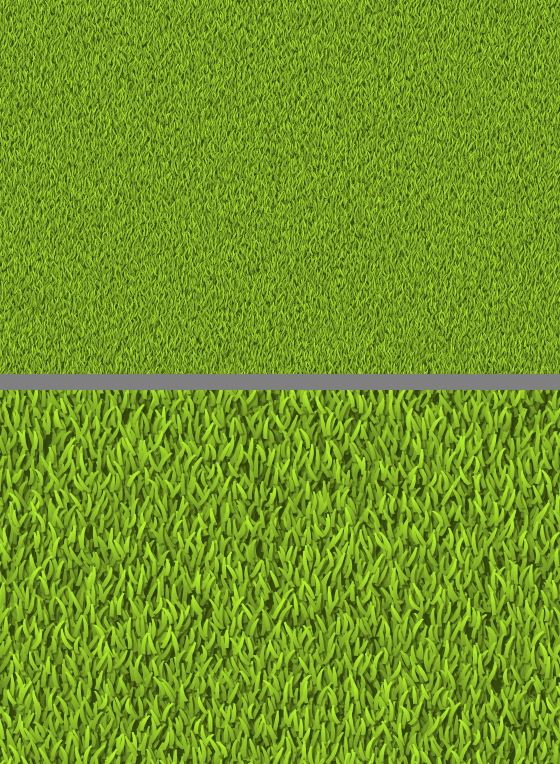
Top, the full canvas; bottom, a detail of the centre.
A WebGL 1 fragment shader for this texture:

```glsl
precision highp float;
uniform vec2 u_resolution;

#define LAYERS 6
#define CELL vec2(0.0100, 0.0160)
#define HALF_LENGTH 0.0105
#define HALF_WIDTH 0.0018
#define LEAN 0.62
#define BEND 0.0026
#define SHADOW 0.45
#define SHADOW_SHIFT vec2(0.0019, -0.0016)
#define ROOT_TONE 0.30
#define TOP_TONE 0.90

const vec3 SOIL_GREEN = vec3(0.17, 0.235, 0.035);
const vec3 OLIVE_GREEN = vec3(0.43, 0.57, 0.14);
const vec3 LIME_GREEN = vec3(0.65, 0.87, 0.16);

vec4 hash4(vec2 p) {
  vec4 n = vec4(dot(p, vec2(127.1, 311.7)), dot(p, vec2(269.5, 183.3)),
                dot(p, vec2(419.2, 371.9)), dot(p, vec2(97.3, 157.1)));
  return fract(sin(n) * 43758.5453);
}

// Coverage of one upright blade, bent sideways and narrowed to its tip
float bladeCover(vec2 q, float halfLength, float bend, float pixel) {
  float along = q.y / halfLength;
  float side = abs(q.x - bend * (along * along - 0.4));
  float width = HALF_WIDTH * (1.0 - 0.5 * smoothstep(0.0, 1.0, along));
  float across = clamp((width - side) / pixel + 0.5, 0.0, 1.0);
  float ends = clamp((halfLength - abs(q.y)) / pixel + 0.5, 0.0, 1.0);
  return across * ends;
}

// Paints one layer of scattered blades and their shadows over a tone
float paintLayer(float tone, vec2 p, float layer, float pixel) {
  float height = layer / float(LAYERS - 1);
  vec2 grid = p / CELL + layer * vec2(0.37, 0.61);
  vec2 home = floor(grid);
  for (int j = 1; j >= -1; j--) {
    for (int i = -1; i <= 1; i++) {
      vec2 id = home + vec2(float(i), float(j));
      vec4 shape = hash4(id + layer * 37.0);
      vec4 look = hash4(id + layer * 53.0 + 17.3);
      vec2 offset = (grid - id - shape.xy) * CELL;

      float angle = (shape.z * 2.0 - 1.0) * LEAN;
      float c = cos(angle);
      float s = sin(angle);
      mat2 turn = mat2(c, -s, s, c);
      vec2 q = turn * offset;
      float halfLength = HALF_LENGTH * mix(0.65, 1.0, shape.w);
      float bend = (look.x * 2.0 - 1.0) * BEND;

      float shade = bladeCover(turn * (offset - SHADOW_SHIFT), halfLength, bend, pixel * 1.5);
      tone *= 1.0 - SHADOW * shade;

      float rise = clamp(0.5 + 0.5 * q.y / halfLength, 0.0, 1.0);
      float bladeTone = mix(ROOT_TONE, TOP_TONE, height);
      bladeTone *= mix(0.78, 1.18, rise) * mix(0.82, 1.18, look.y);
      tone = mix(tone, bladeTone, bladeCover(q, halfLength, bend, pixel));
    }
  }
  return tone;
}

vec3 grassColor(float tone) {
  vec3 low = mix(SOIL_GREEN, OLIVE_GREEN, clamp(tone * 2.0, 0.0, 1.0));
  return mix(low, LIME_GREEN, clamp(tone * 2.0 - 1.0, 0.0, 1.2));
}

void main() {
  vec2 p = gl_FragCoord.xy / u_resolution.y;
  float pixel = 1.0 / u_resolution.y;
  float tone = 0.08;
  for (int i = 0; i < LAYERS; i++) {
    tone = paintLayer(tone, p, float(i), pixel);
  }
  gl_FragColor = vec4(grassColor(tone), 1.0);
}
```
